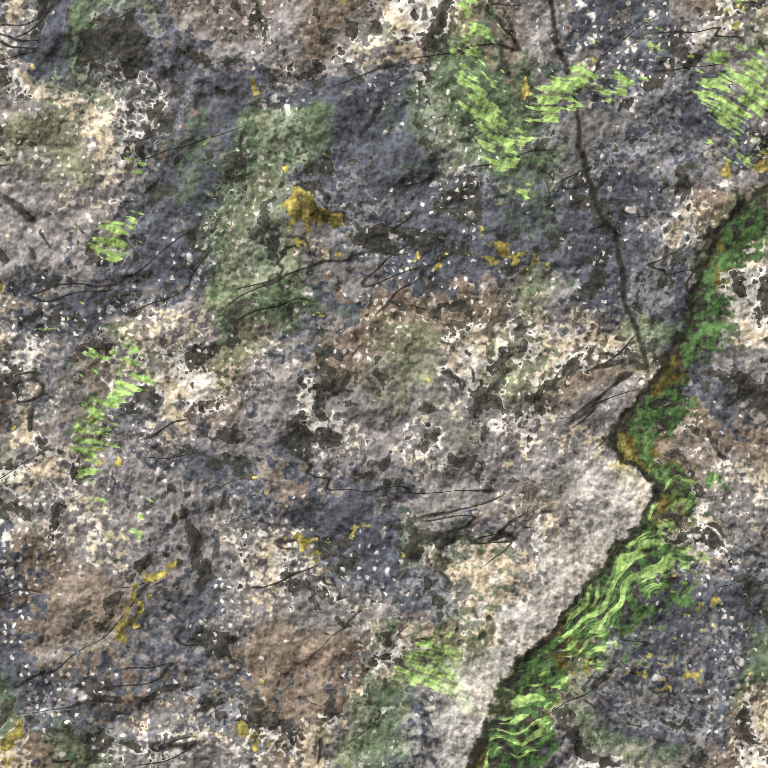
Write a WebGL 2 fragment shader that draws this texture.

```glsl
#version 300 es
precision highp float;

uniform vec2 u_resolution;
out vec4 fragColor;

const vec3 STONE = vec3(0.55, 0.525, 0.51);
const vec3 RUST = vec3(0.53, 0.47, 0.41);
const vec3 SLATE = vec3(0.36, 0.365, 0.39);
const vec3 PALE = vec3(0.81, 0.78, 0.74);
const vec3 SAND = vec3(0.74, 0.68, 0.58);
const vec3 SHADOW = vec3(0.25, 0.24, 0.215);
const vec3 MOSS = vec3(0.48, 0.50, 0.38);
const vec3 DEEP_GREEN = vec3(0.32, 0.42, 0.26);
const vec3 ALGAE = vec3(0.61, 0.72, 0.43);
const vec3 WEED = vec3(0.46, 0.42, 0.24);

const float WARP = 0.10;          // bending of patch outlines
const float RELIEF = 3.0;         // strength of surface shading
const vec2 LIGHT = vec2(-0.0018, 0.0028);
const float GRIT = 0.34;          // strength of the finest grain
const float CRACK_WIDTH = 0.026;
const float FLECK_SCALE = 95.0;
const mat2 OCTAVE_TURN = mat2(1.6, 1.2, -1.2, 1.6);

vec2 hash2(vec2 p) {
    vec3 q = fract(p.xyx * vec3(0.1031, 0.1030, 0.0973));
    q += dot(q, q.yzx + 33.33);
    return fract((q.xx + q.yz) * q.zy);
}

float cornerSlope(vec2 cell, vec2 offset) {
    float angle = 6.2832 * hash2(cell).x;
    return dot(vec2(cos(angle), sin(angle)), offset);
}

float gradientNoise(vec2 p) {
    vec2 i = floor(p), f = fract(p);
    vec2 u = f * f * f * (f * (f * 6.0 - 15.0) + 10.0);
    vec2 e = vec2(1.0, 0.0);
    float low = mix(cornerSlope(i, f), cornerSlope(i + e, f - e), u.x);
    float high = mix(cornerSlope(i + e.yx, f - e.yx), cornerSlope(i + 1.0, f - 1.0), u.x);
    return mix(low, high, u.y);
}

float fbm(vec2 p, int octaves) {
    float sum = 0.0, amplitude = 1.0;
    for (int k = 0; k < octaves; k++) {
        sum += amplitude * gradientNoise(p);
        p = OCTAVE_TURN * p + 11.7;
        amplitude *= 0.5;
    }
    return sum;
}

vec2 turn(vec2 p, float angle) {
    float c = cos(angle), s = sin(angle);
    return vec2(c * p.x + s * p.y, c * p.y - s * p.x);
}

// Scattered uneven spots, one per cell, kept inside it
float flecks(vec2 p, float density) {
    p += 0.35 * vec2(gradientNoise(p * 1.7), gradientNoise(p * 1.7 + 40.0));
    vec2 id = floor(p), r = hash2(id);
    float radius = mix(0.12, 0.28, r.y);
    float spot = smoothstep(0.09, -0.09, length(fract(p) - 0.3 - 0.4 * r) - radius);
    return spot * smoothstep(-0.04, 0.04, density - hash2(id + 57.0).x);
}

float crackLines(vec2 p, float angle, float seed) {
    vec2 along = turn(p, angle) * vec2(2.2, 9.0) + seed;
    float gate = smoothstep(0.08, 0.25, gradientNoise(p * 7.0 + seed));
    return gate * smoothstep(CRACK_WIDTH, 0.004, abs(fbm(along, 4)));
}

float surfaceHeight(vec2 p) {
    return fbm(p * 13.0, 6);
}

void main() {
    vec2 p = gl_FragCoord.xy / u_resolution;
    vec2 bend = vec2(fbm(p * 4.0, 4), fbm(p * 4.0 + 31.0, 4));
    vec2 q = p + WARP * bend;
    float grain = fbm(p * 62.0, 3);
    float grit = fbm(p * 135.0 + 7.0, 2);
    float mottle = fbm(q * 15.0 + 5.0, 5);

    // Brown stone with ragged sheets of dark slate
    vec3 color = mix(STONE, RUST, smoothstep(-0.05, 0.35, fbm(q * 5.0 + 63.0, 4)));
    color *= 1.0 + 0.3 * grain;
    float slate = smoothstep(-0.05, 0.07, fbm(q * 3.2 + 18.0, 5) + 0.4 * grain + 0.15 * mottle - 0.05);
    color = mix(color, SLATE * (1.0 + 0.25 * mottle), slate);

    // Green film, pale crust and dark stains
    float film = smoothstep(0.08, 0.34, fbm(q * 4.2 + 82.0, 4) + 0.2 * grain);
    color = mix(color, mix(MOSS, DEEP_GREEN, 0.6 * slate), 0.7 * film);
    float crust = smoothstep(0.10, 0.21, fbm(q * 6.5 + 47.0, 5) + 0.45 * grain + 0.2 * grit);
    vec3 crustColor = mix(SAND, PALE, smoothstep(-0.25, 0.1, mottle));
    color = mix(color, crustColor, crust * (1.0 - 0.7 * slate));
    float stain = smoothstep(0.24, 0.36, mottle + 0.5 * grain + 0.2 * grit);
    color = mix(color, SHADOW, 0.85 * stain);

    // Pits and barnacle flecks
    float cluster = fbm(q * 6.0 + 91.0, 3);
    color = mix(color, SHADOW, 0.85 * flecks(q * 38.0, 0.12 - 0.6 * cluster));
    float spots = flecks(p * FLECK_SCALE, 0.16 + 0.8 * cluster);
    spots = max(spots, flecks(turn(p, 0.6) * FLECK_SCALE * 0.5, 0.06 + 0.4 * cluster));
    color = mix(color, PALE * 1.04, 0.85 * spots);

    // Cracks and one steep fracture
    vec2 straight = p + 0.025 * bend;
    float cracks = max(crackLines(straight, 0.6, 14.0), crackLines(straight, 0.15, 73.0));
    float fracture = abs(p.x - 0.94 + 0.22 * p.y + 0.05 * bend.x);
    cracks = max(cracks, smoothstep(0.006, 0.001, fracture) * smoothstep(0.48, 0.56, p.y));
    color = mix(color, SHADOW * 0.8, 0.85 * cracks);

    // Combed algae and small golden tufts
    float strands = fbm(turn(p + 0.03 * bend, -0.35) * vec2(28.0, 130.0), 3);
    float algaeField = fbm(q * 4.0 + 24.0, 4) + 0.3 * (p.y - 0.75) + 0.2 * strands + 0.15 * grain;
    float algae = smoothstep(0.38, 0.46, algaeField);
    color = mix(color, mix(MOSS, ALGAE, smoothstep(-0.35, 0.15, strands)), algae);
    float tufts = smoothstep(0.56, 0.64, fbm(q * 8.0 + 52.0, 3) + 0.35 * grain);
    color = mix(color, WEED * (1.0 + 0.9 * grain), tufts);

    // Diagonal gully below a pale ledge
    float edge = 0.62 + 0.62 * p.y - 0.10 * smoothstep(0.36, 0.43, p.y);
    float side = p.x - edge + 0.06 * bend.x + 0.012 * grain;
    float rim = smoothstep(-0.13, -0.02, side + 0.12 * mottle + 0.06 * grain);
    rim *= smoothstep(0.43, 0.37, p.y) * smoothstep(0.004, -0.004, side);
    color = mix(color, PALE, 0.75 * rim);
    float gully = smoothstep(0.0, 0.006, side);
    gully *= smoothstep(0.085, 0.06, side + 0.08 * mottle + 0.04 * grain);
    float blades = fbm(turn(q, 0.7) * vec2(32.0, 100.0), 3);
    vec3 growth = mix(DEEP_GREEN, WEED * 0.85, smoothstep(0.0, 0.2, mottle));
    growth = mix(growth, SHADOW, smoothstep(0.0, 0.35, grain - 0.3 * mottle));
    float bright = smoothstep(0.1, 0.4, blades + 0.5 * cluster) * smoothstep(0.5, 0.3, p.y);
    color = mix(color, mix(growth, ALGAE, bright), gully);
    color = mix(color, SHADOW * 0.7, 0.8 * smoothstep(0.011, 0.002, abs(side - 0.008)));

    // Slanted light over the rough surface
    float slope = surfaceHeight(p) - surfaceHeight(p + LIGHT);
    color *= clamp(1.03 + RELIEF * slope + GRIT * grit, 0.45, 1.5);
    fragColor = vec4(clamp(color, 0.0, 1.0), 1.0);
}
```
